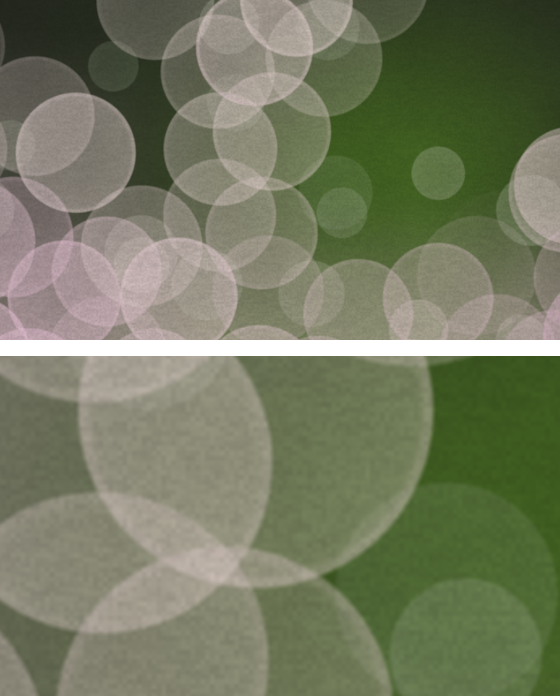
Top, the full canvas; bottom, a detail of the centre.
Write a Shadertoy shader that draws this background.

```glsl
// Soft pink bokeh discs drifting over a grainy dark green backdrop
#define LARGE_CELL 0.22
#define LARGE_RADIUS 0.172
#define SMALL_CELL 0.25
#define SMALL_RADIUS 0.098
#define EDGE_SOFTNESS 0.0035
#define RIM_WIDTH 0.006
#define GRAIN_SCALE 210.0
#define GRAIN_AMOUNT 0.085
#define WARM_LIGHT vec3(0.83, 0.785, 0.75)
#define PINK_LIGHT vec3(0.83, 0.70, 0.765)
#define DIM_LIGHT vec3(0.58, 0.63, 0.53)

vec3 hash3(vec2 p) {
    vec3 q = fract(vec3(p.xyx) * vec3(0.1031, 0.1030, 0.0973));
    q += dot(q, q.yxz + 33.33);
    return fract((q.xxy + q.yzz) * q.zyx);
}

float valueNoise(vec2 p) {
    vec2 i = floor(p), f = fract(p);
    f = f * f * (3.0 - 2.0 * f);
    float low = mix(hash3(i).x, hash3(i + vec2(1, 0)).x, f.x);
    float high = mix(hash3(i + vec2(0, 1)).x, hash3(i + vec2(1, 1)).x, f.x);
    return mix(low, high, f.y);
}

// Zero inside a round clearing, one outside it
float outside(vec2 p, vec2 centre, float radius) {
    return smoothstep(radius - 0.03, radius + 0.05, length(p - centre));
}

// Where large discs may be centred: away from the glow and the top corners
float largeMask(vec2 c, float aspect) {
    return outside(c, vec2(0.73 * aspect, 0.52), 0.38)
         * outside(c, vec2(0.91 * aspect, 0.95), 0.42)
         * outside(c, vec2(0.06 * aspect, 1.05), 0.30);
}

float smallMask(vec2 c, float aspect) {
    return outside(c, vec2(aspect, 1.0), 0.36)
         * outside(c, vec2(0.0, 1.05), 0.22)
         * outside(c, vec2(0.73 * aspect, 0.62), 0.12);
}

// Flat coverage slightly denser outwards, plus a thin bright rim
float discAlpha(float d, float radius, float strength, float rim) {
    float fill = smoothstep(EDGE_SOFTNESS, -EDGE_SOFTNESS, d - radius);
    float body = strength * (0.9 + 0.16 * d * d / (radius * radius));
    float ring = exp(-pow((d - radius + RIM_WIDTH) / RIM_WIDTH, 2.0));
    return fill * (body + rim * ring);
}

// Green glow, dark upper corners and a pale haze along the bottom
vec3 backdrop(vec2 p, float aspect) {
    vec2 g = (p - vec2(0.70 * aspect, 0.48)) / vec2(0.62, 0.48);
    vec3 col = mix(vec3(0.135, 0.15, 0.115), vec3(0.25, 0.37, 0.125), exp(-dot(g, g)));
    float side = smoothstep(0.25, 0.9, abs(p.x / aspect - 0.6) * 1.5);
    float haze = smoothstep(0.5, -0.05, p.y);
    col = mix(col, mix(vec3(0.52, 0.56, 0.40), vec3(0.62, 0.55, 0.55), side), 0.75 * haze);
    float left = smoothstep(0.45, 0.0, p.x / aspect) * smoothstep(0.95, 0.55, p.y);
    return mix(col, vec3(0.45, 0.44, 0.39), 0.35 * left);
}

void mainImage(out vec4 fragColor, in vec2 fragCoord) {
    vec2 p = fragCoord / iResolution.y;
    float aspect = iResolution.x / iResolution.y;
    vec3 col = backdrop(p, aspect);

    // Small dim discs, farther away
    for (int j = 0; j < 6; j++)
    for (int i = 0; i < 9; i++) {
        vec2 id = vec2(i, j);
        vec3 h = hash3(id + 71.0), k = hash3(id + 133.0);
        vec2 c = (id - 1.0 + h.xy) * SMALL_CELL;
        float strength = mix(0.18, 0.36, h.z) * step(0.25, k.x) * smallMask(c, aspect);
        float radius = SMALL_RADIUS * mix(0.75, 1.15, k.y);
        vec3 light = mix(DIM_LIGHT, WARM_LIGHT, smoothstep(0.75, 0.2, c.y) * k.z);
        col = mix(col, light, discAlpha(length(p - c), radius, strength, 0.03 * strength));
    }

    // Large bright discs, pinker towards the bottom and the sides
    for (int j = 0; j < 7; j++)
    for (int i = 0; i < 10; i++) {
        vec2 id = vec2(i, j);
        vec3 h = hash3(id + 17.0), k = hash3(id + 211.0);
        vec2 c = (id - 1.0 + h.xy) * LARGE_CELL;
        float mask = largeMask(c, aspect);
        float strength = (mix(0.13, 0.44, h.z) + 0.07 * (1.0 - c.y)) * mask;
        float radius = LARGE_RADIUS * mix(0.94, 1.06, k.x);
        float pink = 0.6 * smoothstep(0.6, 0.0, c.y)
                   + 0.5 * smoothstep(0.25, 0.5, abs(c.x / aspect - 0.5));
        vec3 light = mix(WARM_LIGHT, PINK_LIGHT, clamp(pink + 0.6 * k.y - 0.15, 0.0, 1.0));
        float rim = mask * mix(0.03, 0.24, k.z * h.z);
        col = mix(col, light, discAlpha(length(p - c), radius, strength, rim));
    }

    // Paper grain: fine specks, short horizontal fibres and broad mottling
    float grain = valueNoise(p * GRAIN_SCALE) - 0.5;
    grain += 0.6 * (valueNoise(p * GRAIN_SCALE * vec2(0.22, 0.7) + 40.0) - 0.5);
    grain += 0.5 * (valueNoise(p * 9.0 + 7.0) - 0.5);
    col *= 1.0 + GRAIN_AMOUNT * grain;

    fragColor = vec4(clamp(col, 0.0, 1.0), 1.0);
}
```
